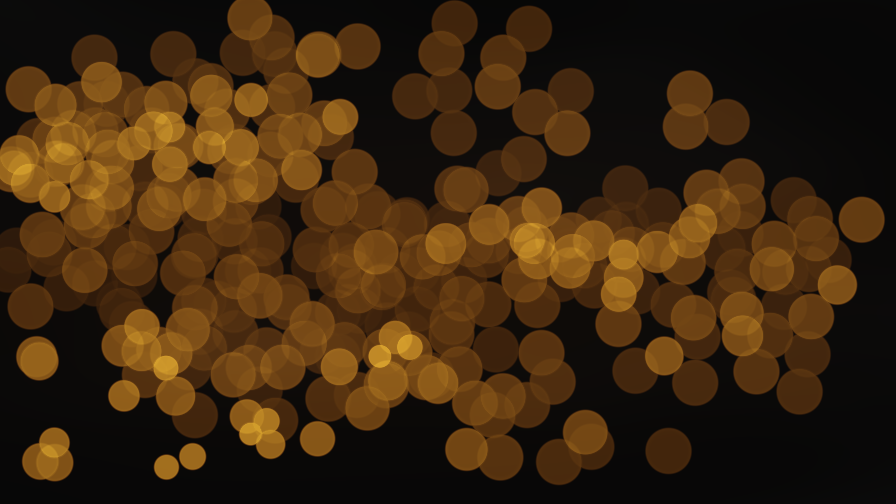
Reproduce this background procedurally as a Shadertoy shader.

```glsl
// Amber bokeh: clouds of translucent golden discs drifting over near-black.
#define DISC_LARGE 0.048
#define DISC_SMALL 0.025
#define EDGE_BLUR 0.0045
#define RIM_GAIN 0.10
#define OVERLAP_GAIN 0.20
#define JITTER 0.07
#define GOLDEN_ANGLE 2.39996
#define HAZE 0.035

vec3 hash3(float n) {
    return fract(sin(n * vec3(12.9898, 78.233, 39.425)) * 43758.5453);
}

float hash2(vec2 p) {
    return fract(sin(dot(p, vec2(12.9898, 78.233))) * 43758.5453);
}

float noise(vec2 p) {
    vec2 cell = floor(p), f = fract(p);
    f = f * f * (3.0 - 2.0 * f);
    vec2 e = vec2(0.0, 1.0);
    return mix(mix(hash2(cell), hash2(cell + e.yx), f.x),
               mix(hash2(cell + e.xy), hash2(cell + e.yy), f.x), f.y);
}

// Flat disc with a slightly brighter rim.
float disc(float dist, float radius) {
    float body = 1.0 - smoothstep(radius - EDGE_BLUR, radius, dist);
    return body * (1.0 + RIM_GAIN * smoothstep(0.75, 0.97, dist / radius));
}

// Spreads discs through an ellipse on a jittered golden spiral.
// levels holds the dimmest and brightest disc of the cloud.
void cloud(inout float light, vec2 p, vec2 centre, vec2 spread, int count, vec2 levels) {
    vec2 away = abs(p - centre) - spread;
    if (max(away.x, away.y) > DISC_LARGE + JITTER) return;
    float seed = floor(centre.x * 97.0 + centre.y * 31.0);
    for (int i = 0; i < count; i++) {
        float n = float(i);
        vec3 rnd = hash3(n + 1.0 + seed);
        float turn = n * GOLDEN_ANGLE + seed;
        vec2 spiral = sqrt((n + 0.5) / float(count)) * vec2(cos(turn), sin(turn));
        vec2 place = centre + spread * spiral + (rnd.xy - 0.5) * JITTER;
        float level = mix(levels.x, levels.y, rnd.z * rnd.z);
        float radius = mix(DISC_LARGE, DISC_SMALL, smoothstep(0.42, 0.85, level));
        float glow = level * disc(length(p - place), radius);
        light = max(light, glow) + OVERLAP_GAIN * min(light, glow);
    }
}

float ellipseGlow(vec2 p, vec2 centre, vec2 spread) {
    vec2 q = (p - centre) / spread;
    return exp(-dot(q, q));
}

// Light level to colour: black, brown, amber, gold.
vec3 amberRamp(float light) {
    vec3 linearPart = vec3(0.78, 0.33, 0.04);
    vec3 squarePart = vec3(0.00, 0.25, 0.10);
    return light * (linearPart + light * squarePart);
}

void mainImage(out vec4 fragColor, in vec2 fragCoord) {
    vec2 p = fragCoord / iResolution.y;
    float light = 0.0;

    // Dim bands through the middle
    cloud(light, p, vec2(0.48, 0.48), vec2(0.48, 0.14), 58, vec2(0.16, 0.42));
    cloud(light, p, vec2(0.90, 0.49), vec2(0.25, 0.16), 28, vec2(0.20, 0.58));
    cloud(light, p, vec2(1.37, 0.51), vec2(0.36, 0.11), 42, vec2(0.22, 0.62));
    cloud(light, p, vec2(0.58, 0.29), vec2(0.36, 0.12), 32, vec2(0.22, 0.58));

    // Upper left mass and its hot side
    cloud(light, p, vec2(0.37, 0.73), vec2(0.36, 0.15), 52, vec2(0.27, 0.65));
    cloud(light, p, vec2(0.13, 0.65), vec2(0.13, 0.11), 15, vec2(0.38, 0.72));
    cloud(light, p, vec2(0.59, 0.92), vec2(0.13, 0.05), 7, vec2(0.28, 0.56));

    // Loose groups above and below
    cloud(light, p, vec2(0.98, 0.82), vec2(0.22, 0.13), 12, vec2(0.28, 0.52));
    cloud(light, p, vec2(1.40, 0.76), vec2(0.06, 0.07), 3, vec2(0.28, 0.58));
    cloud(light, p, vec2(1.02, 0.18), vec2(0.16, 0.12), 11, vec2(0.32, 0.55));
    cloud(light, p, vec2(1.46, 0.31), vec2(0.25, 0.08), 13, vec2(0.27, 0.62));
    cloud(light, p, vec2(1.28, 0.11), vec2(0.10, 0.06), 2, vec2(0.28, 0.40));

    // Small bright sparks
    cloud(light, p, vec2(0.42, 0.70), vec2(0.10, 0.07), 5, vec2(0.55, 0.75));
    cloud(light, p, vec2(1.12, 0.51), vec2(0.17, 0.06), 8, vec2(0.54, 0.78));
    cloud(light, p, vec2(0.78, 0.30), vec2(0.10, 0.06), 6, vec2(0.54, 0.82));
    cloud(light, p, vec2(0.28, 0.28), vec2(0.04, 0.08), 6, vec2(0.52, 0.80));
    cloud(light, p, vec2(0.55, 0.15), vec2(0.09, 0.01), 5, vec2(0.62, 0.88));
    cloud(light, p, vec2(0.36, 0.07), vec2(0.02, 0.01), 2, vec2(0.68, 0.85));
    cloud(light, p, vec2(0.10, 0.09), vec2(0.03, 0.03), 3, vec2(0.60, 0.85));
    cloud(light, p, vec2(0.06, 0.26), vec2(0.01, 0.06), 2, vec2(0.55, 0.65));

    // Near-black backdrop with faint smoke and warm haze
    float smoke = noise(vec2(p.x * 2.0 + p.y * 3.0, p.y * 5.0 - p.x));
    vec3 colour = vec3(0.026, 0.025, 0.025) + 0.022 * smoke * smoke;
    float haze = ellipseGlow(p, vec2(0.75, 0.45), vec2(0.85, 0.32));
    colour += HAZE * haze * vec3(1.0, 0.55, 0.2);

    colour += amberRamp(min(light, 1.0));
    fragColor = vec4(colour, 1.0);
}
```
